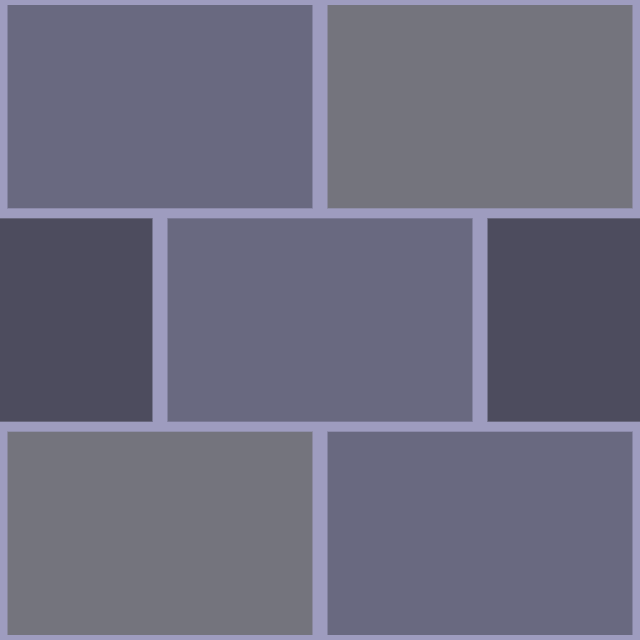
Reproduce this pattern procedurally as a Shadertoy shader.

```glsl
// Running-bond wall: two flat bricks across and three courses down, with every
// second course shifted by half a brick. Each brick takes one of three slate
// tones, and the lilac mortar comes from the distance to the brick's edge.

const vec2 GRID = vec2(2.0, 3.0);        // bricks across, courses down
const float COURSE_SHIFT = 0.5;          // shift of odd courses, in bricks
const float JOINT = 0.047;               // mortar width as a share of a cell

const vec3 MORTAR = vec3(0.620, 0.610, 0.750);
const vec3 BLUE_SLATE = vec3(0.410, 0.410, 0.500);
const vec3 GREY_SLATE = vec3(0.453, 0.453, 0.490);
const vec3 DARK_SLATE = vec3(0.302, 0.300, 0.367);

// Tone of the brick in a given column and course, counted from the lower left.
vec3 brickTone(vec2 id) {
    float tone = id.x < 0.5 ? mod(id.y + 1.0, 3.0) : floor(id.y * 0.5);
    return tone < 0.5 ? BLUE_SLATE : tone < 1.5 ? GREY_SLATE : DARK_SLATE;
}

// Signed distance to a box centred on the origin.
float boxDistance(vec2 p, vec2 halfSize) {
    vec2 d = abs(p) - halfSize;
    return length(max(d, 0.0)) + min(max(d.x, d.y), 0.0);
}

void mainImage(out vec4 fragColor, in vec2 fragCoord) {
    vec2 uv = fragCoord / iResolution.xy;
    float pixel = 1.0 / min(iResolution.x, iResolution.y);

    // Cell coordinates, with odd courses shifted and wrapped at the sides
    vec2 grid = uv * GRID;
    grid.x += COURSE_SHIFT * mod(floor(grid.y), 2.0);
    vec2 id = mod(floor(grid), GRID);
    vec2 local = (fract(grid) - 0.5) / GRID;

    // Brick face over mortar, with an edge one pixel wide
    float d = boxDistance(local, 0.5 * (1.0 - JOINT) / GRID);
    float face = clamp(0.5 - d / pixel, 0.0, 1.0);
    fragColor = vec4(mix(MORTAR, brickTone(id), face), 1.0);
}
```
